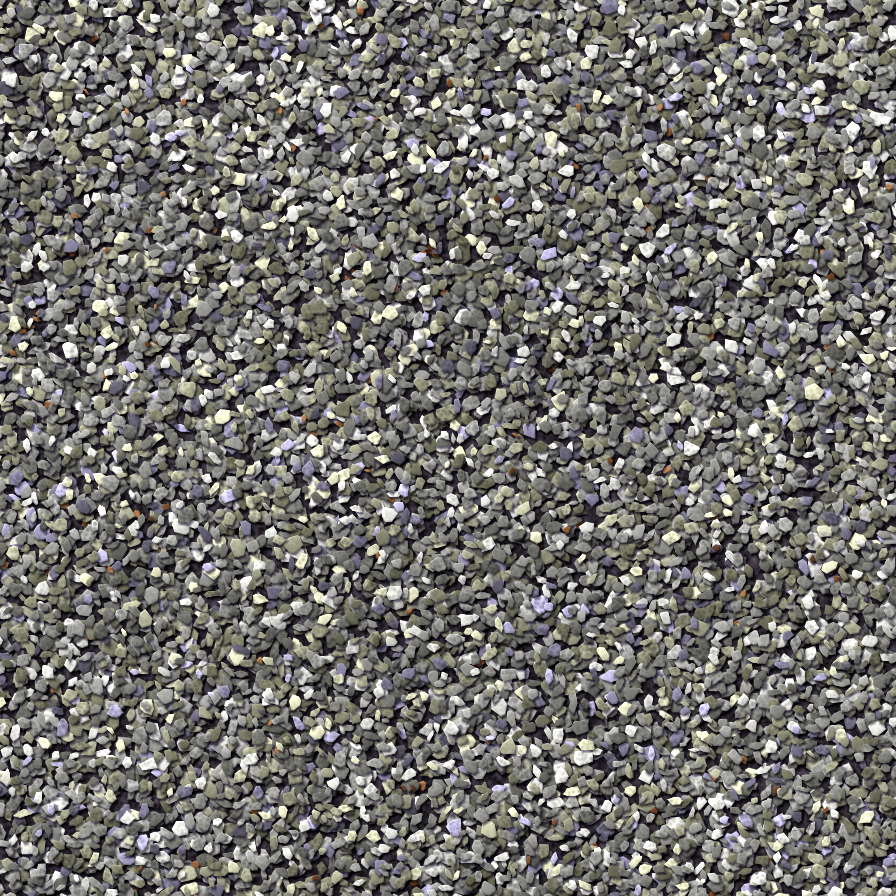
Give the GLSL for this texture, as a three.js fragment shader.

```glsl
// Draws a sunlit bed of overlapping crushed slate chips with dark gaps and a few rusty grains.
varying vec2 vUv;

vec2 hash2(vec2 p) {
  vec3 q = fract(vec3(p.xyx) * vec3(0.1031, 0.1030, 0.0973));
  q += dot(q, q.yzx + 33.33);
  return fract((q.xx + q.yz) * q.zy);
}

// Cellular noise: distance to the nearest scattered point
float cellular(vec2 p) {
  vec2 cell = floor(p);
  float nearest = 2.0;
  for (int y = -1; y <= 1; y++) {
    for (int x = -1; x <= 1; x++) {
      vec2 c = cell + vec2(float(x), float(y));
      nearest = min(nearest, length(c + hash2(c + 7.0) - p));
    }
  }
  return nearest;
}

// Irregular six-sided chip of about unit radius, with slightly blunted corners
float chipDistance(vec2 p, vec2 seed) {
  float d = length(p) - 1.06;
  for (int i = 0; i < 6; i++) {
    vec2 h = hash2(seed + float(i) * 11.7);
    float angle = (float(i) + h.x * 0.8) * 1.0472;
    d = max(d, dot(p, vec2(cos(angle), sin(angle))) - mix(0.62, 1.0, h.y));
  }
  return d;
}

// Stone colour: mostly grey, some olive or violet, a few white or rusty
vec3 stoneColor(float tone, float tint) {
  vec3 stone = mix(vec3(0.38, 0.38, 0.36), vec3(0.70, 0.70, 0.69), tone);
  stone = mix(stone, vec3(0.86, 0.86, 0.84), smoothstep(0.78, 0.92, tone));
  if (tint < 0.30) stone *= vec3(1.02, 1.02, 0.90);
  else if (tint > 0.90 && tint < 0.98) stone *= vec3(0.87, 0.85, 1.03);
  else if (tint > 0.985) stone = mix(vec3(0.36, 0.22, 0.13), vec3(0.68, 0.50, 0.33), tone);
  return stone;
}

void main() {
  vec2 uv = vUv;
  float speckle = cellular(uv * 210.0) - 0.45;
  float mottle = cellular(uv * 95.0 + 40.0) - 0.45;

  // Gritty shadowed ground
  vec3 color = vec3(0.20, 0.18, 0.21) * (1.0 + 0.9 * mottle + 0.6 * speckle);

  // Piles of chips, lower layers first
  for (int layer = 0; layer < 6; layer++) {
    float level = float(layer);
    float cells = 39.0 + 2.5 * level;
    vec2 p = uv * cells + level * vec2(61.37, 83.71);
    vec2 cell = floor(p);
    for (int y = -1; y <= 1; y++) {
      for (int x = -1; x <= 1; x++) {
        vec2 id = cell + vec2(float(x), float(y));
        vec2 shape = hash2(id + 3.1);
        vec2 look = hash2(id + 151.9);
        vec2 pose = hash2(id + 317.3);
        vec2 offset = p - id - hash2(id);

        float radius = mix(0.28, 0.62, shape.x * shape.x * 0.6 + shape.y * 0.4);
        if (look.y > 0.985) radius = 0.24;
        if (length(offset) > radius + 0.35) continue;
        float squash = mix(0.42, 0.95, pose.y);
        float angle = pose.x * 6.2832;
        mat2 turn = mat2(cos(angle), -sin(angle), sin(angle), cos(angle));
        vec2 size = radius * vec2(1.0, squash);
        float across = radius * sqrt(squash);

        // Cast shadow falls to the lower right
        vec2 shadowPoint = turn * (offset - vec2(0.07, -0.11)) / size;
        float shadow = 1.0 - smoothstep(-0.10, 0.13, chipDistance(shadowPoint, id) * across);
        color *= mix(vec3(1.0), vec3(0.44, 0.42, 0.48), shadow);

        // Lit face with a tilt, bevelled rim and glittering grain
        float d = chipDistance(turn * offset / size, id) * across;
        float cover = 1.0 - smoothstep(-0.035, 0.035, d);
        float facing = dot(offset, vec2(-0.5, 0.86)) / radius;
        float rim = smoothstep(-0.12, 0.0, d);
        float glitter = mix(0.12, 0.55, hash2(id + 59.0).x);
        float light = 1.0 + 0.12 * facing + 0.28 * rim * facing;
        light += glitter * (speckle * 0.8 + mottle * 0.6);
        color = mix(color, stoneColor(look.x, look.y) * light, cover);
      }
    }
  }

  // Broad uneven brightness and sun contrast
  float drift = sin(uv.x * 5.0 + uv.y * 7.0) * sin(uv.y * 9.0 - uv.x * 4.0 + 1.0);
  color *= 1.03 + 0.05 * drift + 0.06 * (uv.y - 0.5);
  color = (color - 0.5) * 1.12 + 0.51;
  gl_FragColor = vec4(clamp(color, 0.0, 1.0), 1.0);
}
```
